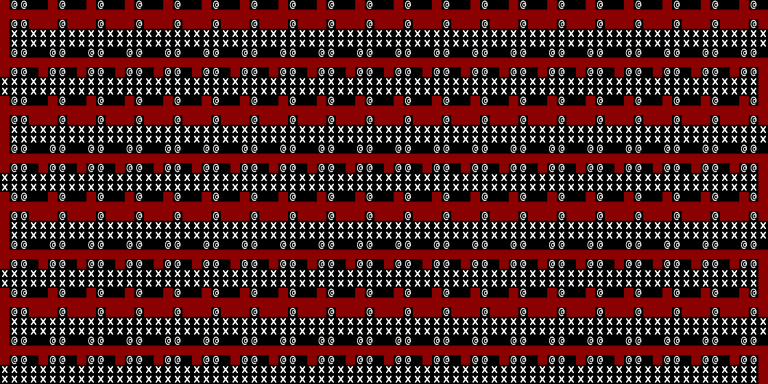
Reproduce this pattern procedurally as a Shadertoy shader.

```glsl
// Woven bands of white crosses and curled loops on black, laced over dark red.
// An 80 by 40 cell grid repeats every 4 columns and 10 rows; each cell's fill
// and mark follow from its place in the repeat, with the side borders trimmed.

// Two crossed diagonal strokes, folded into one quadrant.
bool crossMark(vec2 q) {
    q = abs(q);
    vec2 arm = vec2(0.22, 0.29);
    float along = clamp(dot(q, arm) / dot(arm, arm), 0.0, 1.0);
    return length(q - arm * along) < 0.075;
}

float ellipseLine(vec2 q, vec2 radius) {
    return abs(length(q / radius) - 1.0) * radius.x;
}

// A tall ring, open at the lower right, around a smaller ring.
bool loopMark(vec2 q) {
    bool opening = q.x > 0.05 && q.y < -0.16 && q.y > -0.30;
    bool outer = ellipseLine(q, vec2(0.27, 0.38)) < 0.045 && !opening;
    bool inner = ellipseLine(q - vec2(0.08, -0.02), vec2(0.13, 0.17)) < 0.04;
    return outer || inner;
}

vec3 weave(vec2 p) {
    ivec2 cell = ivec2(floor(p));
    int col = cell.x;
    int row = 39 - cell.y;          // rows run down from the top
    int c = col % 4;
    int k = row % 10;
    vec2 q = fract(p) - 0.5;

    // Which mark the cell carries
    bool crossRow = k == 3 || k == 4 || k == 8 || k == 9;
    bool loopRow = k == 0 || k == 2 || k == 5 || k == 7;
    bool hasLoop = loopRow && (c == 2 || (c == 1 && (k >= 5 || col == 1)));

    // Red bands, their notches, and the alternating side borders
    bool red = k == 1 || k == 6
            || (k == 0 && c == 1 && !hasLoop)
            || (k == 2 && !hasLoop)
            || (k == 7 && c == 0)
            || (col == 0 && k < 8)
            || (col == 79 && row > 0 && (k >= 7 || k == 0));
    if (red) return vec3(0.545, 0.0, 0.0);

    if (crossRow && crossMark(q)) return vec3(1.0);
    if (hasLoop && loopMark(q)) return vec3(0.88);
    return vec3(0.005, 0.0, 0.0);
}

void mainImage(out vec4 fragColor, in vec2 fragCoord) {
    // Average a 5 by 5 set of samples per pixel to smooth every edge
    vec3 sum = vec3(0.0);
    for (int y = 0; y < 5; y++) {
        for (int x = 0; x < 5; x++) {
            vec2 offset = (vec2(x, y) + 0.5) / 5.0 - 0.5;
            sum += weave((fragCoord + offset) / iResolution.xy * vec2(80.0, 40.0));
        }
    }
    fragColor = vec4(sum / 25.0, 1.0);
}
```
